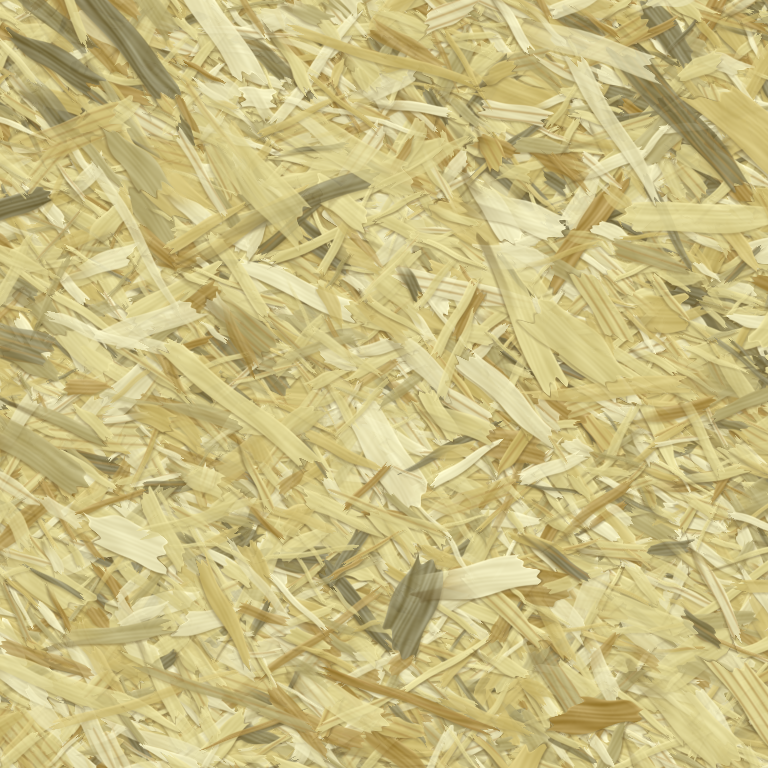
Give the GLSL for this texture, as a WebGL 2 fragment shader.

```glsl
#version 300 es
precision highp float;

uniform vec2 u_resolution;
out vec4 fragColor;

vec4 hash4(vec2 cell) {
  vec4 p = fract(cell.xyxy * vec4(0.1031, 0.1030, 0.0973, 0.1099));
  p += dot(p, p.wzxy + 33.33);
  return fract((p.xxyz + p.yzzw) * p.zywx);
}

// Wood fibres: wavering sines, stretched along x.
float fibres(vec2 p, float seed) {
  float sway = sin(p.x * 23.0 + seed * 40.0) + 0.5 * sin(p.x * 61.0 + seed * 90.0);
  float broad = sin(p.y * 230.0 + p.x * 18.0 + sway + seed * 70.0);
  float middle = sin(p.y * 430.0 + sway * 1.5 + seed * 60.0);
  float fine = sin(p.y * 940.0 + sway * 2.0 + 2.0 * sin(p.y * 170.0 + p.x * 31.0));
  return 0.35 * broad + 0.35 * middle + 0.3 * fine;
}

// Soft blotches from crossed sines.
float blotches(vec2 p, float seed) {
  return sin(p.x * 31.0 + seed * 50.0 + 2.0 * sin(p.y * 43.0)) *
         sin(p.y * 57.0 + seed * 80.0 + 2.0 * sin(p.x * 37.0));
}

vec3 woodTone(float pick) {
  if (pick < 0.36) return vec3(0.87, 0.83, 0.57);
  if (pick < 0.55) return vec3(0.82, 0.75, 0.46);
  if (pick < 0.77) return vec3(0.92, 0.90, 0.72);
  if (pick < 0.87) return vec3(0.72, 0.68, 0.46);
  if (pick < 0.94) return vec3(0.69, 0.58, 0.31);
  return vec3(0.51, 0.48, 0.33);
}

// Strands lie mostly down to the right, some rising, some nearly level.
float strandAngle(float pick, float spread) {
  float lean = pick < 0.55 ? -0.72 : (pick < 0.8 ? 0.75 : -0.1);
  return lean + (spread - 0.5) * 0.9;
}

// Lays one strand and its shadow over the board.
vec3 layStrand(vec3 board, vec2 offset, vec2 id, float size, float blur) {
  vec4 shape = hash4(id);
  vec4 look = hash4(id + 71.7);
  vec4 extra = hash4(id + 143.1);

  float angle = strandAngle(shape.x, shape.y);
  float c = cos(angle), s = sin(angle);
  vec2 p = vec2(c * offset.x + s * offset.y, c * offset.y - s * offset.x);
  float halfLength = size * mix(0.35, 1.0, shape.z);
  float halfWidth = size * mix(0.05, 0.27, shape.w * shape.w);

  // Slanted, splintered ends and tapering sides
  float along = p.x + p.y * (extra.x - 0.5) * 2.0;
  float splinter = sin(p.y * 3.5 / halfWidth + look.x * 50.0)
                 + 0.6 * sin(p.y * 9.0 / halfWidth + look.y * 50.0);
  float reach = along / halfLength;
  float taper = 1.0 - extra.y * 0.75 * smoothstep(0.1, 1.0, reach * (extra.z < 0.5 ? 1.0 : -1.0));
  float ends = abs(along) - halfLength + size * 0.055 * splinter;
  float sides = abs(p.y + size * 0.02 * sin(reach * 4.0 + look.z * 30.0)) - halfWidth * taper;
  float dist = max(ends, sides);
  if (dist > 0.012) return board;

  // Narrow shadow on the lower side
  float shade = (1.0 - smoothstep(0.0, 0.005, dist)) * smoothstep(0.0, -0.004, p.y);
  board = mix(board, vec3(0.40, 0.32, 0.15), 0.45 * shade * look.w);

  float grain = fibres(p, look.x);
  vec3 wood = woodTone(look.y);
  float darkness = 1.0 - smoothstep(0.5, 0.75, wood.g);
  wood += vec3(0.8, 0.9, 1.05) * (grain * mix(0.045, 0.13, darkness)
        + 0.035 * blotches(p, look.z) + 0.06 * (extra.w - 0.5));

  // Brown late-wood ridges on some strands
  float ridge = pow(0.5 + 0.5 * sin(p.y * 560.0 + 1.5 * sin(p.x * 19.0 + look.x * 9.0)), 4.0);
  wood = mix(wood, vec3(0.66, 0.51, 0.25), 0.5 * ridge * step(0.82, look.z));

  // Bright cut edge on the upper side
  wood += 0.06 * smoothstep(-0.004, 0.0, dist) * step(0.0, p.y);

  float opacity = mix(0.65, 1.0, look.w);
  opacity *= mix(1.0, smoothstep(-1.1, 0.2, reach), step(0.6, extra.z));
  return mix(board, wood, opacity * (1.0 - smoothstep(-blur, blur, dist)));
}

void main() {
  float extent = min(u_resolution.x, u_resolution.y);
  vec2 uv = gl_FragCoord.xy / extent;
  float blur = max(0.8 / extent, 0.0013);

  vec3 board = vec3(0.83, 0.77, 0.49) + 0.05 * fibres(uv, 0.3);

  // Layers of mixed strand sizes, one strand per jittered cell
  for (int layer = 0; layer < 17; layer++) {
    float k = float(layer);
    float density = mix(6.5, 25.0, fract(k * 0.618 + 0.2));
    vec2 grid = uv * density + k * vec2(3.7, 5.3);
    vec2 home = floor(grid);
    for (int j = -1; j <= 1; j++) {
      for (int i = -1; i <= 1; i++) {
        vec2 cell = home + vec2(i, j);
        vec2 id = cell + k * vec2(37.0, 59.0);
        vec4 place = hash4(id + 211.3);
        if (place.z > 0.7) continue;
        vec2 center = cell + 0.2 + 0.6 * place.xy;
        board = layStrand(board, (grid - center) / density, id, 1.0 / density, blur);
      }
    }
  }

  fragColor = vec4(clamp(board, 0.0, 1.0), 1.0);
}
```
